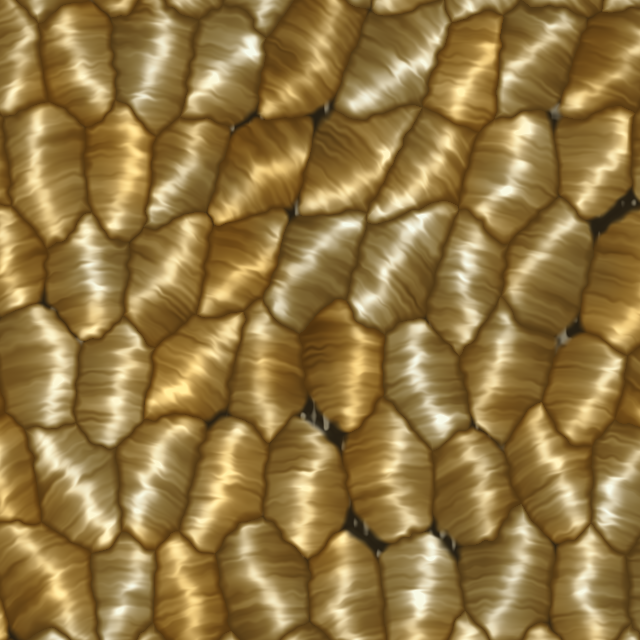
Write a three.js fragment shader that draws this texture.

```glsl
varying vec2 vUv;

// Layout of the bundles
const vec2 CELL = vec2(0.122, 0.165);
const vec2 HALF_SIZE = vec2(0.066, 0.126);
const float JITTER = 0.34;
const float LEAN_SHARED = 1.5;
const float LEAN_OWN = 0.45;
const float TIP_ROUNDING = 0.04;
const float FRAY = 0.007;

// Threads and sheen
const vec2 FINE_THREAD = vec2(13.0, 165.0);
const vec2 COARSE_THREAD = vec2(9.0, 55.0);
const float THREAD_BOW = 2.2;
const float CORE_WIDTH = 0.0105;
const float HALO_WIDTH = 0.031;
const float BASE_TONE = 1.2;
const float HALO_TONE = 1.5;
const float CORE_TONE = 2.9;
const float SEAM_WIDTH = 0.34;

// Silk tones from dark to bright
const vec3 SHADOW = vec3(0.15, 0.10, 0.04);
const vec3 UMBER = vec3(0.31, 0.21, 0.07);
const vec3 BRONZE = vec3(0.43, 0.31, 0.12);
const vec3 OCHRE = vec3(0.53, 0.42, 0.20);
const vec3 STRAW = vec3(0.63, 0.53, 0.32);
const vec3 SAND = vec3(0.75, 0.66, 0.47);
const vec3 CREAM = vec3(0.90, 0.82, 0.64);
const vec3 GLEAM = vec3(1.0, 0.97, 0.83);
const vec3 WARM_TINT = vec3(1.04, 0.96, 0.74);
const vec3 COOL_TINT = vec3(0.97, 1.01, 1.10);
const vec3 GAP_DARK = vec3(0.13, 0.11, 0.07);
const vec3 GAP_FIBRE = vec3(0.55, 0.52, 0.43);

float hash(vec2 p) {
  return fract(sin(dot(p, vec2(127.1, 311.7))) * 43758.5453);
}

float noise(vec2 p) {
  vec2 i = floor(p);
  vec2 f = fract(p);
  f = f * f * (3.0 - 2.0 * f);
  return mix(mix(hash(i), hash(i + vec2(1.0, 0.0)), f.x),
             mix(hash(i + vec2(0.0, 1.0)), hash(i + 1.0), f.x), f.y);
}

vec3 silkRamp(float tone) {
  vec3 c = mix(SHADOW, UMBER, clamp(tone + 1.0, 0.0, 1.0));
  c = mix(c, BRONZE, clamp(tone, 0.0, 1.0));
  c = mix(c, OCHRE, clamp(tone - 1.0, 0.0, 1.0));
  c = mix(c, STRAW, clamp(tone - 2.0, 0.0, 1.0));
  c = mix(c, SAND, clamp(tone - 3.0, 0.0, 1.0));
  c = mix(c, CREAM, clamp(tone - 4.0, 0.0, 1.0));
  return mix(c, GLEAM, clamp(tone - 5.0, 0.0, 1.0));
}

// Position in the frame of a bundle: x across it, y along it
vec2 bundleFrame(vec2 p, vec2 id) {
  vec2 shift = (vec2(hash(id + 3.1), hash(id + 7.7)) - 0.5) * JITTER;
  float stagger = 0.5 * mod(id.y, 2.0);
  vec2 q = p - (id + 0.5 + vec2(stagger, 0.0) + shift) * CELL;
  float lean = (noise(id * 0.45 + 4.3) - 0.42) * LEAN_SHARED
             + (hash(id + 11.3) - 0.5) * LEAN_OWN;
  float c = cos(lean);
  float s = sin(lean);
  return vec2(c * q.x - s * q.y, s * q.x + c * q.y);
}

// Lens with softly pointed tips, 1 at the rim
float lensDistance(vec2 q, vec2 id) {
  vec2 n = q / (HALF_SIZE * mix(0.88, 1.14, hash(id + 17.9)));
  return sqrt(n.x * n.x + TIP_ROUNDING) + n.y * n.y;
}

float threadTone(vec2 q, vec2 seed) {
  float fine = noise(q * FINE_THREAD + seed) - 0.5;
  float coarse = noise(q * COARSE_THREAD + seed + 31.0) - 0.5;
  return 1.1 * fine + 1.3 * coarse;
}

// Jagged bright line along the bundle, with a soft halo
float sheenTone(vec2 q, vec2 id, vec2 seed) {
  float ragged = (noise(vec2(q.y * 62.0, seed.x)) - 0.5) * 0.017
               + (noise(vec2(q.y * 160.0, seed.y)) - 0.5) * 0.010;
  float bend = 0.014 * sin(q.y * 22.0 + 6.28 * hash(id + 23.0));
  float offset = (hash(id + 29.0) - 0.4) * 0.034;
  float d = q.x - offset - bend - ragged - 0.12 * q.y;
  float core = exp(-d * d / (2.0 * CORE_WIDTH * CORE_WIDTH));
  float halo = exp(-d * d / (2.0 * HALO_WIDTH * HALO_WIDTH));
  float strength = mix(0.55, 1.15, noise(vec2(q.y * 75.0, seed.x + 9.0)));
  return HALO_TONE * halo + CORE_TONE * core * strength;
}

void main() {
  vec2 p = vUv + FRAY * (vec2(noise(vUv * 70.0), noise(vUv * 70.0 + 40.0)) - 0.5);

  // Nearest and second nearest bundle
  float nearest = 9.0;
  float second = 9.0;
  vec2 id = vec2(0.0);
  vec2 local = vec2(0.0);
  float row = floor(p.y / CELL.y);
  for (int j = -1; j <= 1; j++) {
    float y = row + float(j);
    float column = floor(p.x / CELL.x - 0.5 * mod(y, 2.0));
    for (int i = -1; i <= 1; i++) {
      vec2 cell = vec2(column + float(i), y);
      vec2 q = bundleFrame(p, cell);
      float d = lensDistance(q, cell);
      second = min(second, max(d, nearest));
      if (d < nearest) {
        nearest = d;
        id = cell;
        local = q;
      }
    }
  }

  // Threads bow across the bundle
  vec2 seed = 50.0 * vec2(hash(id + 37.0), hash(id + 41.0));
  float slope = (hash(id + 43.0) - 0.5) * 0.5;
  vec2 q = vec2(local.x, local.y + THREAD_BOW * local.x * local.x + slope * local.x);
  float tone = BASE_TONE + threadTone(q, seed) + sheenTone(q, id, seed);
  tone += 0.7 * (hash(id + 47.0) - 0.5) + 0.8 * (noise(vUv * 9.0) - 0.5);

  // Dark seams, then tint and open gaps
  tone = mix(0.1, tone, smoothstep(-0.08, SEAM_WIDTH, second - nearest));
  float warmth = 0.5 * hash(id + 53.0) + 0.5 * noise(vUv * 14.0 + 5.0);
  vec3 colour = silkRamp(tone) * mix(COOL_TINT, WARM_TINT, smoothstep(0.2, 0.95, warmth));
  float fibre = smoothstep(0.6, 0.95, noise(vUv * vec2(110.0, 60.0)));
  vec3 gap = mix(GAP_DARK, GAP_FIBRE, fibre);
  colour = mix(colour, gap, 0.9 * smoothstep(1.14, 1.36, nearest));
  gl_FragColor = vec4(colour, 1.0);
}
```
